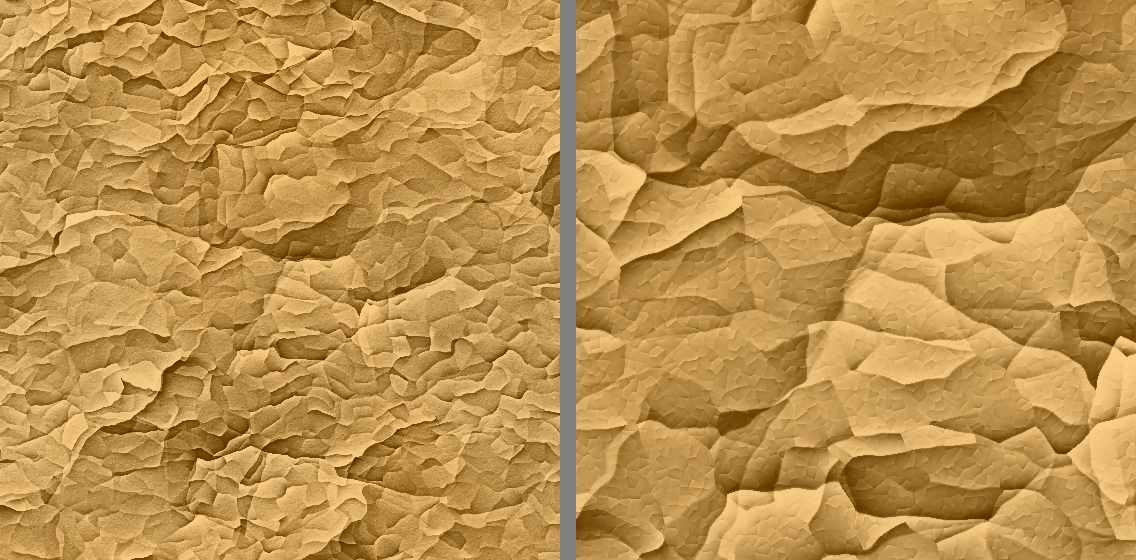
Left: the whole. Right: its middle third, enlarged.
Reproduce this texture procedurally as a Shadertoy shader.

```glsl
#define PAPER vec3(0.745, 0.575, 0.305)
#define TINT vec3(1.0, 0.98, 0.92)
#define LIGHT normalize(vec2(-0.35, 0.94))
#define FOLD_SCALE 3.1
#define FOLD_WIDTH 0.0048
#define FOLD_DEPTH 0.42
#define FACET_DEPTH 0.19
#define WARP 0.019
#define STAIN 0.045
#define GRAIN 0.13

vec2 hash2(vec2 p) {
    vec3 q = fract(p.xyx * vec3(0.1031, 0.1030, 0.0973));
    q += dot(q, q.yzx + 33.33);
    return fract((q.xx + q.yz) * q.zy);
}

// Layered, turning sines: an irregular vector field around zero
vec2 sineField(vec2 p) {
    const mat2 turn = mat2(0.8, 0.6, -0.6, 0.8);
    vec2 sum = vec2(0.0);
    float amplitude = 0.5;
    for (int i = 0; i < 5; i++) {
        p = turn * p * 1.9 + 1.3;
        sum += amplitude * sin(p + 1.4 * cos(p.yx * 0.8) + 2.0 * sum.yx);
        amplitude *= 0.55;
    }
    return sum;
}

vec2 cellPoint(vec2 id) {
    return id + 0.05 + 0.9 * hash2(id + 40.0);
}

// Light on the folds between cells: x = sharp crease, y = soft facet slope
vec2 crumple(vec2 p, float width) {
    vec2 home = floor(p), nearId = home, nearPoint = home;
    float nearest = 1e3;
    for (int j = -1; j <= 1; j++)
    for (int i = -1; i <= 1; i++) {
        vec2 id = home + vec2(i, j);
        vec2 point = cellPoint(id);
        float dist = length(point - p);
        if (dist < nearest) {
            nearest = dist;
            nearId = id;
            nearPoint = point;
        }
    }

    vec2 shade = vec2(0.0);
    for (int j = -2; j <= 2; j++)
    for (int i = -2; i <= 2; i++) {
        if (i == 0 && j == 0) continue;
        vec2 id = nearId + vec2(i, j);
        vec2 point = cellPoint(id);
        vec2 normal = normalize(point - nearPoint);
        float dist = max(dot(0.5 * (point + nearPoint) - p, normal), 0.0);
        // The same strength on both sides; its sign picks ridge or valley
        float strength = 2.0 * hash2(nearId + id + 71.0).x - 1.0;
        float slope = strength * dot(normal, LIGHT);
        float soften = smoothstep(-0.2 * width, 0.3 * width, dist);
        shade += slope * soften * exp(-dist / vec2(width, 0.2));
    }
    return shade;
}

void mainImage(out vec4 fragColor, in vec2 fragCoord) {
    vec2 uv = fragCoord / iResolution.y;
    vec2 bent = uv + WARP * sineField(uv * 9.0);

    // Folds from long creases down to small wrinkles
    float tone = 0.0;
    float scale = FOLD_SCALE;
    float weight = 1.0;
    for (int layer = 0; layer < 4; layer++) {
        float offset = 7.3 * float(layer) + 3.0;
        vec2 p = bent * scale * vec2(0.9, 1.15) + offset;
        vec2 fold = crumple(p, FOLD_WIDTH * scale);
        float mask = smoothstep(-0.45, 0.5, sineField(uv * 3.5 + offset).x);
        float crease = fold.x * (fold.x < 0.0 ? 1.2 : 0.95);
        tone += weight * mix(0.25, 1.15, mask) * FOLD_DEPTH * crease;
        tone += weight * FACET_DEPTH * fold.y;
        scale *= 2.1;
        weight *= 0.86;
    }

    // Stains and paper fibre
    vec2 stain = sineField(uv * 2.6 + 19.0);
    tone += STAIN * stain.x;
    tone += GRAIN * crumple(uv * 170.0, 0.2).y;

    // Keep extremes within the paper's range
    tone = tone < 0.0 ? -0.42 * tanh(-tone / 0.42) : 0.24 * tanh(tone / 0.24);
    vec3 color = PAPER + tone * TINT;
    color -= vec3(0.0, 0.008, 0.025) * stain.y;
    fragColor = vec4(clamp(color, 0.0, 1.0), 1.0);
}
```
